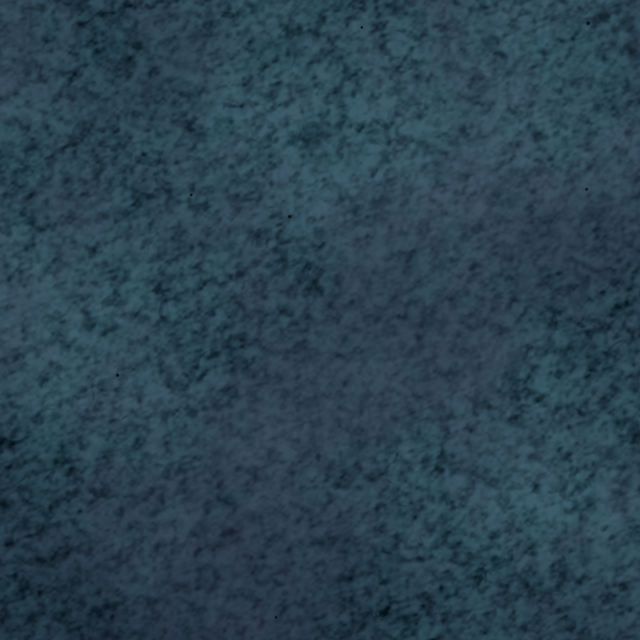
A Shadertoy shader for this texture:

```glsl
// Dark slate-blue weathered plaster: soft clouds, fine grain, diagonal flecks and a few pits.

const vec3 SHADOW_COLOR = vec3(0.110, 0.180, 0.230);
const vec3 LIGHT_COLOR  = vec3(0.210, 0.310, 0.370);
const vec3 PIT_COLOR    = vec3(0.020, 0.055, 0.075);
const vec3 TEAL_SHIFT   = vec3(-0.030, 0.014, -0.004);

const float BASE_TONE     = 0.70;
const float CLOUD_SCALE   = 3.2;
const float CLOUD_DEPTH   = 1.15;
const float GRAIN_SCALE   = 68.0;
const float GRAIN_DEPTH   = 1.15;
const float FLECK_SCALE   = 62.0;
const float FLECK_DEPTH   = 0.55;
const float BOTTOM_SHADE  = 0.38;
const float GRAIN_ANGLE   = 0.55;
const float GRAIN_STRETCH = 1.3;
const float PIT_CELLS     = 8.0;
const float PIT_CHANCE    = 0.14;
const float PIT_RADIUS    = 0.0034;

float hash(vec2 cell) {
    uvec2 q = uvec2(ivec2(cell) + 32768) * uvec2(1597334673u, 3812015801u);
    uint n = (q.x ^ q.y) * 1597334673u;
    n = (n ^ (n >> 15u)) * 2246822519u;
    n ^= n >> 13u;
    return float(n >> 8u) / 16777216.0;
}

// Value noise centred on zero
float noise(vec2 p) {
    vec2 cell = floor(p);
    vec2 f = fract(p);
    f = f * f * (3.0 - 2.0 * f);
    float low  = mix(hash(cell), hash(cell + vec2(1, 0)), f.x);
    float high = mix(hash(cell + vec2(0, 1)), hash(cell + vec2(1, 1)), f.x);
    return mix(low, high, f.y) - 0.5;
}

mat2 rotation(float angle) {
    float c = cos(angle), s = sin(angle);
    return mat2(c, -s, s, c);
}

float clouds(vec2 p) {
    float sum = 0.0;
    float weight = 0.55;
    for (int i = 0; i < 4; i++) {
        sum += weight * noise(p);
        p = rotation(0.9) * p * 2.03 + 17.3;
        weight *= 0.5;
    }
    return sum;
}

// Three fine octaves, each turned a little so that no lattice shows
float grain(vec2 p) {
    float coarse = noise(p);
    float medium = noise(rotation(0.5) * p * 1.9 + 41.0);
    float fine   = noise(rotation(-0.4) * p * 3.1 + 83.0);
    return 0.50 * coarse + 0.62 * medium + 0.42 * fine;
}

float flecks(vec2 p) {
    vec2 warp = vec2(noise(p * 0.7 + 5.0), noise(p * 0.7 + 29.0));
    p += 1.5 * warp;
    float shape = noise(p * vec2(0.5, 1.0)) + 0.25 * noise(p * 2.3 + 61.0);
    return smoothstep(0.24, 0.46, shape);
}

// One optional round pit in each cell of a coarse grid
float pits(vec2 uv) {
    vec2 cell = floor(uv * PIT_CELLS);
    vec2 offset = 0.2 + 0.6 * vec2(hash(cell + 101.0), hash(cell + 211.0));
    float radius = PIT_RADIUS * mix(0.6, 1.1, hash(cell + 307.0));
    float dist = length(uv - (cell + offset) / PIT_CELLS);
    float present = step(hash(cell + 401.0), PIT_CHANCE);
    return present * (1.0 - smoothstep(0.4 * radius, 1.3 * radius, dist));
}

void mainImage(out vec4 fragColor, in vec2 fragCoord) {
    vec2 uv = fragCoord / iResolution.xy;
    vec2 slanted = rotation(GRAIN_ANGLE) * uv;

    // Broad tone and the rough patches
    float cloud = clouds(uv * CLOUD_SCALE + 7.4);
    float patchNoise = clouds(uv * 4.5 + 53.0);
    float rough = smoothstep(-0.22, 0.24, patchNoise);
    float bottom = 1.0 - smoothstep(0.0, 0.42, uv.y + 0.12 * cloud);

    // Fine surface, dark side stronger than the light side
    float g = grain(slanted * GRAIN_SCALE * vec2(1.0 / GRAIN_STRETCH, 1.0));
    g -= 0.6 * g * g;
    float fleck = flecks(slanted * FLECK_SCALE) * mix(0.15, 1.0, rough);

    float tone = BASE_TONE + CLOUD_DEPTH * cloud - BOTTOM_SHADE * bottom;
    tone += GRAIN_DEPTH * mix(0.75, 1.25, rough) * g;
    tone -= FLECK_DEPTH * fleck;

    // Colour
    vec3 color = mix(SHADOW_COLOR, LIGHT_COLOR, clamp(tone, -0.9, 1.35));
    float tint = rough - 0.5 + 0.8 * noise(slanted * 30.0 + 19.0);
    color += TEAL_SHIFT * tint * 0.7;
    color = mix(color, PIT_COLOR, 0.9 * pits(uv));

    fragColor = vec4(clamp(color, 0.0, 1.0), 1.0);
}
```
